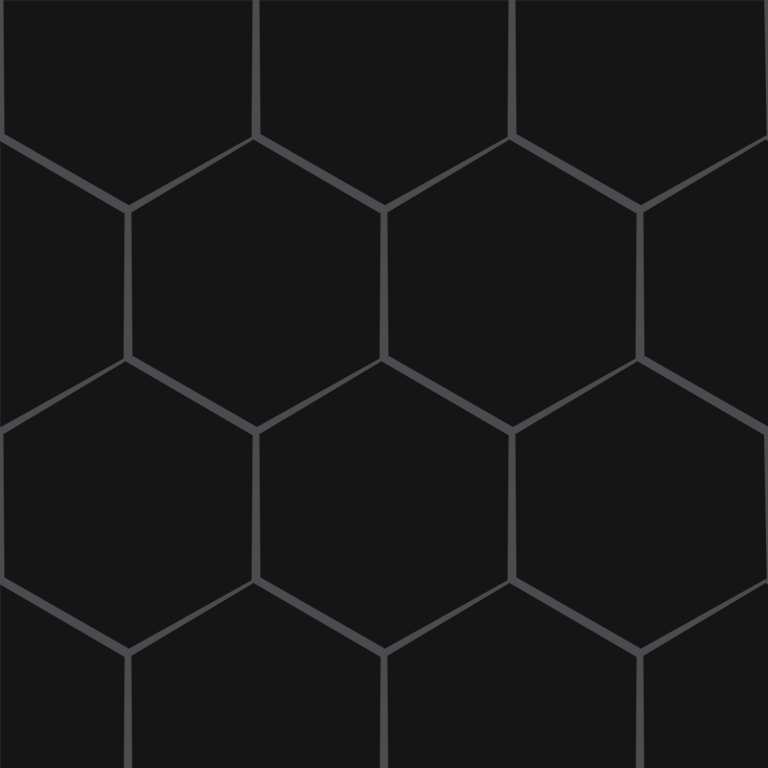
Reproduce this pattern procedurally as a three.js fragment shader.

```glsl
// Dark hexagonal tiles, three across, parted by thin grey joints.
// Each point is folded into its nearest hexagon; the three edge directions
// are then drawn as bands whose width tapers along the edge.
varying vec2 vUv;

const float PITCH = 1.0 / 3.0;              // distance between tile centres
const float SIDE = PITCH * 0.57735;         // length of one hexagon edge
const vec2 TILE_CENTRE = vec2(PITCH, 0.6302);
const float SOFTNESS = 0.001;
const vec3 TILE_COLOR = vec3(0.083, 0.083, 0.083);
const vec3 JOINT_COLOR = vec3(0.303, 0.29, 0.312);
const vec3 RIM_COLOR = vec3(0.13, 0.13, 0.14);

// Offset of p from the centre of the nearest hexagon.
vec2 hexOffset(vec2 p, float pitch) {
  vec2 period = pitch * vec2(1.0, 1.73205);
  vec2 even = mod(p + 0.5 * period, period) - 0.5 * period;
  vec2 odd = mod(p, period) - 0.5 * period;
  return dot(even, even) < dot(odd, odd) ? even : odd;
}

// Coverage of the opposite edge pair facing the given angle.
// The half width runs from widths.x to widths.y along the edge.
float taperedEdge(vec2 q, float angle, vec2 widths) {
  vec2 normal = vec2(cos(angle), sin(angle));
  vec2 tangent = vec2(-normal.y, normal.x);
  float across = 0.5 * PITCH - abs(dot(q, normal));
  float along = clamp(dot(q, tangent) / SIDE + 0.5, 0.0, 1.0);
  float halfWidth = mix(widths.x, widths.y, along);
  return 1.0 - smoothstep(-SOFTNESS, SOFTNESS, across - halfWidth);
}

void main() {
  vec2 q = hexOffset(vUv - TILE_CENTRE, PITCH);

  // Upright joints widen downwards, except at the right border.
  vec2 uprightWidths = mix(vec2(0.0058, 0.0044), vec2(0.0016, 0.0052),
                           step(0.98, vUv.x));
  float joint = taperedEdge(q, 0.0, uprightWidths);

  // Falling joints are heavy, rising joints thin out towards the top.
  joint = max(joint, taperedEdge(q, radians(60.0), vec2(0.0061, 0.0054)));
  joint = max(joint, taperedEdge(q, radians(120.0), vec2(0.0021, 0.0049)));

  // Faint rim along the left and top borders.
  float rim = 1.0 - smoothstep(0.0005, 0.0018, min(vUv.x, 1.0 - vUv.y));

  vec3 color = mix(TILE_COLOR, RIM_COLOR, rim);
  gl_FragColor = vec4(mix(color, JOINT_COLOR, joint), 1.0);
}
```
